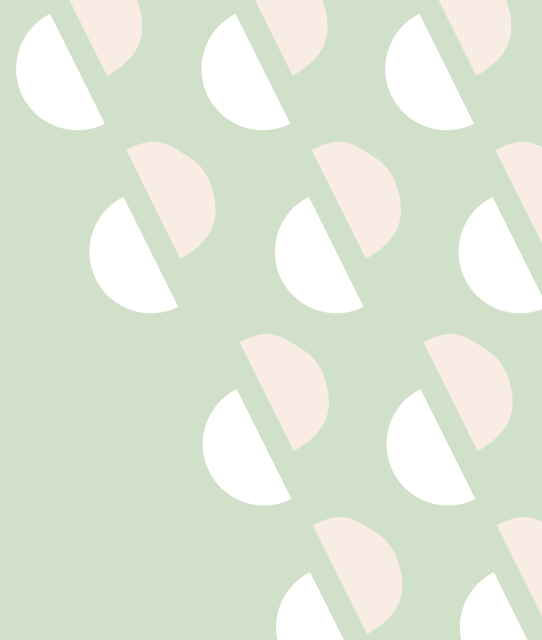
Reproduce this pattern procedurally as a WebGL 1 fragment shader.

```glsl
precision highp float;
// Split discs on soft green: a white half disc with a hand-cut blush half beside it.
// A loop places them in a half-brick layout whose lower left corner stays empty;
// each half is a signed distance, and the blush rim is a radius varying with angle.
uniform vec2 u_resolution;

// Circle of the given radius cut by the line through its centre; keeps the local +x side.
float halfDisc(vec2 p, float radius) {
  return max(length(p) - radius, -p.x);
}

float bump(float angle, float centre, float width) {
  float t = (angle - centre) / width;
  return exp(-t * t);
}

// Rim of the blush half: two swollen shoulders with a slight dent between them.
float cutRadius(vec2 p) {
  float angle = atan(p.y, max(p.x, 0.0001));
  return 0.727 + 0.033 * bump(angle, -0.8, 0.4)
               + 0.024 * bump(angle, 1.1, 0.3)
               - 0.020 * bump(angle, 0.56, 0.25);
}

float coverage(float dist, float pixel) {
  return clamp(0.5 - dist / pixel, 0.0, 1.0);
}

void main() {
  // The canvas is 7.68 units high.
  float pixel = 7.68 / u_resolution.y;
  vec2 p = gl_FragCoord.xy * pixel;

  // Local axes: x across the cut, y along it.
  vec2 across = normalize(vec2(0.895, 0.446));
  vec2 along = vec2(-across.y, across.x);

  float white = 0.0;
  float blush = 0.0;
  for (int j = 0; j < 4; j++) {
    for (int i = 0; i < 3; i++) {
      // The lower pair of rows leaves out the first column.
      if (j > 1 && i == 0) continue;
      float row = float(j);
      float col = float(i);
      float pair = floor(row / 2.0);
      vec2 centre = vec2(
        0.93 + 2.205 * col + 0.02 * min(col, 1.0) + 0.88 * mod(row, 2.0) + 0.015 * pair,
        6.855 - 2.197 * row - 0.11 * pair);

      vec2 q = p - centre;
      vec2 whiteLocal = -vec2(dot(q, across), dot(q, along));
      white = max(white, coverage(halfDisc(whiteLocal, 0.737), pixel));

      q -= vec2(0.03, 0.57);
      vec2 blushLocal = vec2(dot(q, across), dot(q, along));
      blush = max(blush, coverage(halfDisc(blushLocal, cutRadius(blushLocal)), pixel));
    }
  }

  vec3 color = vec3(0.816, 0.878, 0.788);
  color = mix(color, vec3(0.978, 0.925, 0.894), blush);
  color = mix(color, vec3(1.0), white);
  gl_FragColor = vec4(color, 1.0);
}
```
